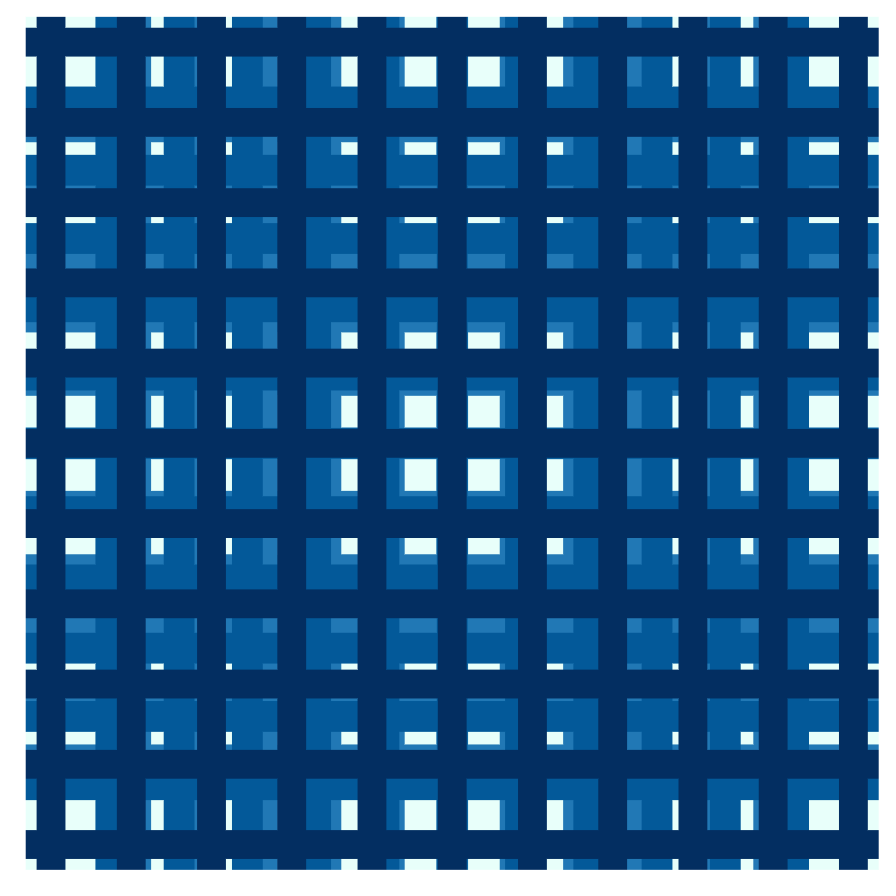
Reproduce this pattern procedurally as a WebGL 1 fragment shader.

```glsl
precision highp float;
// A square woven of three stacked lattices of bars on a pale ground.
// Each lattice has its own spacing about a shared centre, so the lower bars
// drift out from behind the upper ones and leave windows of varying size.

uniform vec2 u_resolution;

// Lengths are fractions of the canvas side.
const vec2 CENTRE = vec2(0.5047, 0.5052);
const float SQUARE_HALF = 0.476;
const float BARS_PER_SIDE = 5.0; // bars either side of the central one

// Lattices as (spacing, half width of a bar), from bottom to top.
const vec2 LOW_BARS = vec2(0.07075, 0.0177);
const vec2 MIDDLE_BARS = vec2(0.0762, 0.0172);
const vec2 TOP_BARS = vec2(0.08955, 0.0161);

const vec3 MARGIN_COLOR = vec3(1.0);
const vec3 GROUND_COLOR = vec3(0.91, 1.0, 0.98);
const vec3 LOW_COLOR = vec3(0.13, 0.47, 0.71);
const vec3 MIDDLE_COLOR = vec3(0.01, 0.35, 0.60);
const vec3 TOP_COLOR = vec3(0.01, 0.18, 0.38);

// Coverage of a shape from its signed distance, softened over one pixel.
float coverage(float dist, float pixel) {
  return clamp(0.5 - dist / pixel, 0.0, 1.0);
}

// Signed distance to a finite lattice of vertical and horizontal bars.
float latticeDistance(vec2 p, vec2 bars) {
  vec2 index = clamp(floor(p / bars.x + 0.5), -BARS_PER_SIDE, BARS_PER_SIDE);
  vec2 d = abs(p - index * bars.x) - bars.y;
  return min(d.x, d.y);
}

float squareDistance(vec2 p) {
  vec2 d = abs(p) - SQUARE_HALF;
  return max(d.x, d.y);
}

void main() {
  float side = min(u_resolution.x, u_resolution.y);
  float pixel = 1.0 / side;
  vec2 p = (gl_FragCoord.xy - 0.5 * u_resolution) / side + 0.5 - CENTRE;

  // Stack the lattices from bottom to top.
  vec3 color = GROUND_COLOR;
  color = mix(color, LOW_COLOR, coverage(latticeDistance(p, LOW_BARS), pixel));
  color = mix(color, MIDDLE_COLOR, coverage(latticeDistance(p, MIDDLE_BARS), pixel));
  color = mix(color, TOP_COLOR, coverage(latticeDistance(p, TOP_BARS), pixel));

  // Trim everything to the square.
  color = mix(MARGIN_COLOR, color, coverage(squareDistance(p), pixel));
  gl_FragColor = vec4(color, 1.0);
}
```
